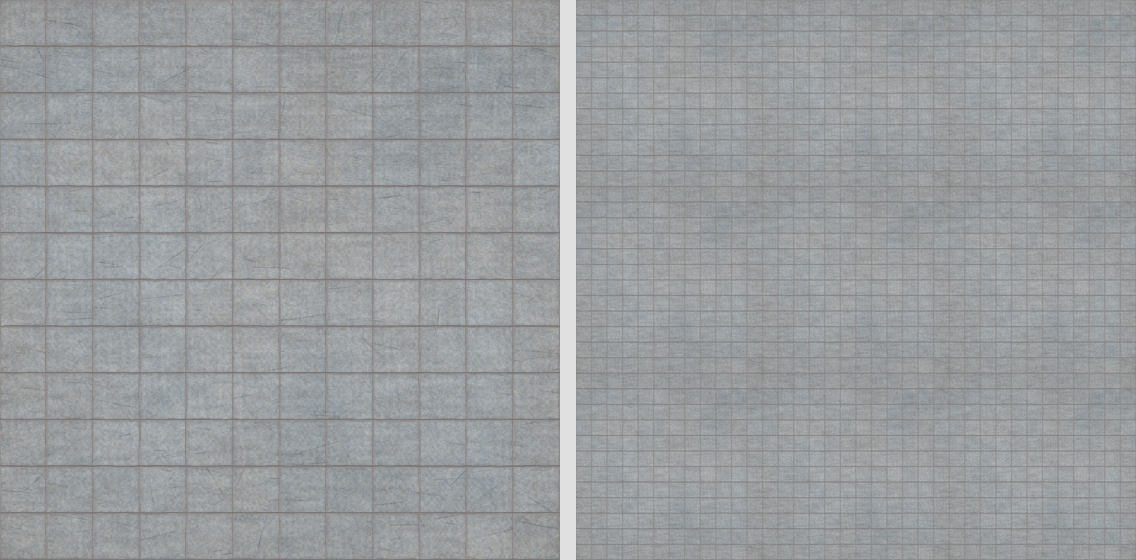
Left: one tile. Right: repeated 3 by 3.
Reproduce this texture procedurally as a three.js fragment shader.

```glsl
// Worn blue-grey stone tiles in a square grid with thin recessed joints.
// Wrapped value noise gives mottling, brushed streaks and grain; short random
// segments scattered over a wrapped grid give the scratches.
#define TILES 12.0
#define JOINT_WIDTH 0.021
#define JOINT_SOFT 0.018
#define GRAIN 0.115
#define MOTTLE 0.055
#define STREAKS 0.045
#define TILE_VARIATION 0.018
#define SCRATCHES 5
#define SCRATCH_WIDTH 0.013
#define SCRATCH_DEPTH 0.095

varying vec2 vUv;

const vec3 STONE = vec3(0.612, 0.628, 0.637);
const vec3 GROUT = vec3(0.585, 0.560, 0.555);
const vec3 SHADOW = vec3(0.455, 0.445, 0.445);

float hash(vec2 p) {
  return fract(sin(dot(p, vec2(127.1, 311.7))) * 43758.5453);
}

// Value noise in -0.5..0.5 that wraps after period cells
float noise(vec2 uv, vec2 period) {
  vec2 p = uv * period;
  vec2 i = floor(p);
  vec2 f = fract(p);
  f = f * f * (3.0 - 2.0 * f);
  vec2 a = mod(i, period);
  vec2 b = mod(i + 1.0, period);
  float low = mix(hash(a), hash(vec2(b.x, a.y)), f.x);
  float high = mix(hash(vec2(a.x, b.y)), hash(b), f.x);
  return mix(low, high, f.y) - 0.5;
}

// Soft line of the given half width around d = 0
float line(float d, float halfWidth) {
  return 1.0 - smoothstep(halfWidth - 0.5 * JOINT_SOFT, halfWidth + 0.5 * JOINT_SOFT, abs(d));
}

// Mostly level, gently bent scratches from the neighbouring cells
float scratches(vec2 p) {
  float mark = 0.0;
  for (int y = -1; y <= 1; y++) {
    for (int x = -1; x <= 1; x++) {
      vec2 cell = floor(p) + vec2(float(x), float(y));
      vec2 id = mod(cell, TILES);
      for (int k = 0; k < SCRATCHES; k++) {
        vec2 seed = id + float(k) * vec2(17.3, 29.7);
        vec2 center = cell + vec2(hash(seed + 1.3), hash(seed + 2.7));
        float turn = hash(seed + 4.1) - 0.5;
        float angle = hash(seed + 5.9) < 0.72 ? 0.6 * turn : 3.1 * turn;
        float reach = mix(0.12, 0.75, pow(hash(seed + 7.7), 1.6));
        vec2 axis = vec2(cos(angle), sin(angle));
        vec2 q = p - center;
        float along = dot(q, axis);
        float bend = 0.25 * (hash(seed + 8.3) - 0.5);
        float across = dot(q, vec2(-axis.y, axis.x)) - bend * along * along;
        float fade = 1.0 - smoothstep(0.5 * reach, reach, abs(along));
        float strength = pow(hash(seed + 9.1), 2.0);
        float core = 1.0 - smoothstep(0.0, 2.0 * SCRATCH_WIDTH, abs(across));
        mark = max(mark, core * fade * strength);
      }
    }
  }
  return mark;
}

void main() {
  vec2 p = vUv * TILES;
  vec2 tile = mod(floor(p), TILES);

  // Stone: broad tone, tile tone, mottling, brushed streaks and grain
  float tone = -0.011 * cos(6.28318 * vUv.y);
  tone += TILE_VARIATION * (hash(tile + 3.7) - 0.5);
  tone += MOTTLE * (0.5 * noise(vUv, vec2(5.0)) + 0.6 * noise(vUv, vec2(31.0)));
  tone += STREAKS * (noise(vUv, vec2(20.0, 110.0)) + 0.5 * noise(vUv, vec2(140.0, 24.0)));
  float grain = 0.6 * noise(vUv, vec2(384.0)) + 0.5 * noise(vUv, vec2(233.0));
  tone += GRAIN * grain;
  vec3 color = STONE + tone;

  // Slight drift between blue and warm grey
  color += vec3(-0.5, 0.1, 0.6) * 0.035 * noise(vUv, vec2(7.0));
  color += vec3(0.6, 0.0, -0.6) * 0.04 * noise(vUv, vec2(170.0));

  // Scratches, broken up by fine wear
  float wear = smoothstep(-0.3, 0.15, noise(vUv, vec2(67.0)));
  color -= SCRATCH_DEPTH * scratches(p) * mix(0.35, 1.0, wear);

  // Signed offsets from the nearest joints, slightly uneven
  vec2 joint = fract(p + 0.5) - 0.5;
  joint += 0.012 * vec2(noise(vUv, vec2(12.0, 72.0)), noise(vUv, vec2(72.0, 12.0)));
  float edge = min(abs(joint.x), abs(joint.y));
  color -= 0.018 * (1.0 - smoothstep(0.02, 0.10, edge));

  // Warm grout with a dark lip above each level joint and left of each upright
  float age = noise(vUv, vec2(36.0));
  vec3 grout = GROUT + 0.06 * age + 0.06 * grain;
  float upright = line(joint.x, JOINT_WIDTH);
  float level = line(joint.y + 0.010, JOINT_WIDTH);
  color = mix(color, grout, max(0.85 * upright, 0.8 * level));
  color = mix(color, SHADOW, (0.38 + 0.3 * age) * line(joint.x + 0.022, 0.010));
  color = mix(color, SHADOW, (0.80 + 0.3 * age) * line(joint.y - 0.014, 0.015));

  gl_FragColor = vec4(clamp(color, 0.0, 1.0), 1.0);
}
```
